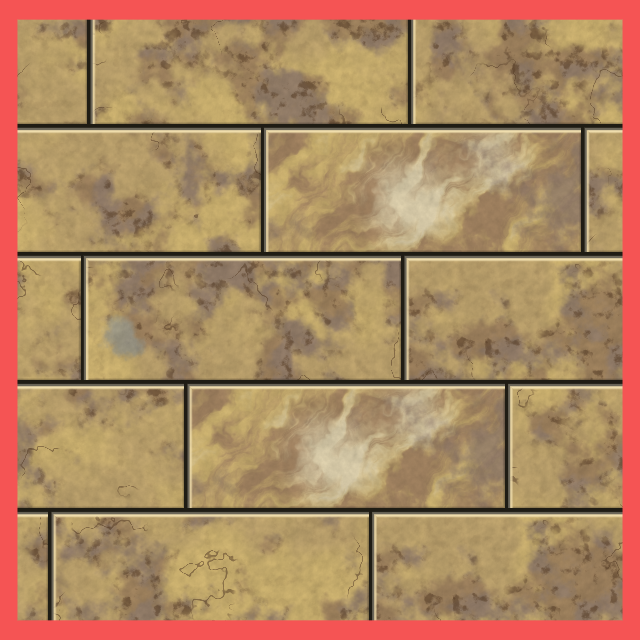
Write a WebGL 1 fragment shader that draws this texture.

```glsl
precision highp float;
// Weathered sandstone bricks in staggered rows with bevelled joints, inside a flat coral frame.

uniform vec2 u_resolution;

#define BRICK_SIZE vec2(0.5010, 0.2001)
#define FIRST_ROW -0.0060
#define FRAME_HALF vec2(0.4727, 0.4693)
#define DARK_END 0.0056
#define GREY_END 0.0092
#define LIGHT_END 0.0142
#define SHADE_WIDTH 0.0045
#define STAIN_AMOUNT 0.85
#define SPECK_AMOUNT 0.62
#define GRAIN_AMOUNT 0.14

const vec3 FRAME = vec3(0.96, 0.33, 0.33);
const vec3 STONE = vec3(0.71, 0.61, 0.41);
const vec3 GOLD = vec3(0.77, 0.67, 0.42);
const vec3 PALE = vec3(0.82, 0.77, 0.64);
const vec3 STAIN = vec3(0.57, 0.46, 0.34);
const vec3 MAUVE = vec3(0.52, 0.44, 0.39);
const vec3 RUST = vec3(0.35, 0.25, 0.16);
const vec3 SLATE = vec3(0.56, 0.56, 0.52);
const vec3 JOINT_DARK = vec3(0.12, 0.11, 0.08);
const vec3 JOINT_GREY = vec3(0.42, 0.40, 0.35);
const vec3 JOINT_LIGHT = vec3(0.95, 0.88, 0.69);

float hash(vec2 p) {
  return fract(sin(dot(p, vec2(127.1, 311.7))) * 43758.5);
}

float noise(vec2 p) {
  vec2 i = floor(p), f = fract(p);
  f = f * f * (3.0 - 2.0 * f);
  return mix(mix(hash(i), hash(i + vec2(1.0, 0.0)), f.x),
             mix(hash(i + vec2(0.0, 1.0)), hash(i + 1.0), f.x), f.y);
}

float fbm(vec2 p) {
  float sum = 0.0, amp = 0.5;
  for (int i = 0; i < 5; i++) {
    sum += amp * noise(p);
    p = mat2(1.6, 1.2, -1.2, 1.6) * p + 3.7;
    amp *= 0.5;
  }
  return sum / 0.97;
}

// Soft round spot; brick coordinates are stretched to true proportions
float spot(vec2 p, vec2 centre, float radius) {
  vec2 d = (p - centre) * vec2(2.5, 1.0) / radius;
  return exp(-dot(d, d));
}

// Left joint of the brick that starts inside each row
float rowOffset(float row) {
  return row < 0.5 ? 0.1365 : row < 1.5 ? 0.4075 : row < 2.5 ? 0.1260 : row < 3.5 ? 0.2880 : 0.0755;
}

// Cloudy brown stone with a white diagonal bloom
vec3 marble(vec2 p, vec2 q) {
  vec2 warp = vec2(fbm(q * 2.5), fbm(q * 2.5 + 8.0)) - 0.5;
  vec2 v = q + warp * 0.7;
  float streak = fbm(vec2(v.x + v.y, (v.y - v.x) * 0.4) * vec2(4.5, 4.0));
  vec3 c = mix(STAIN * 1.06, GOLD, smoothstep(0.3, 0.68, streak));
  float bloom = spot(p, vec2(0.44, 0.58), 0.42) + 0.75 * spot(p, vec2(0.72, 0.22), 0.35);
  c = mix(c, PALE, smoothstep(0.5, 0.9, bloom * 0.55 + streak * 0.75));
  float bruise = spot(p, vec2(0.93, 0.55), 0.42) * 0.4 + fbm(q * 6.0) * 0.75;
  return mix(c, MAUVE, 0.75 * smoothstep(0.45, 0.75, bruise));
}

// Golden stone with stains whose layout depends on the brick
vec3 sandstone(vec2 p, vec2 q, vec2 id, float rusty, float sloped) {
  vec2 centre = vec2(0.25, 0.3) + vec2(0.5, 0.45) * vec2(hash(id + 4.0), hash(id + 9.0));
  float blotch = 0.24 * spot(p, centre, 0.4);
  float crust = 0.26 * smoothstep(0.6, 0.0, p.y) + 0.25 * spot(p, vec2(0.63, 0.7), 0.2);
  float slope = 0.3 * smoothstep(-0.08, 0.2, p.y + 0.55 * p.x - 0.72) - 0.06;
  float bias = mix(mix(blotch, crust, rusty), slope, sloped);
  float cloud = fbm(q * 4.0);
  float stain = smoothstep(0.48, 0.74, cloud + bias);
  vec3 c = mix(STONE, GOLD, smoothstep(0.35, 0.65, fbm(q * 1.8 + 5.0)));
  c = mix(c, mix(STAIN, MAUVE, smoothstep(0.4, 0.62, fbm(q * 5.0 + 11.0))), STAIN_AMOUNT * stain);
  float speck = smoothstep(0.54, 0.73, fbm(q * 13.0 + 2.0));
  c = mix(c, RUST, SPECK_AMOUNT * speck * (0.12 + 0.88 * stain));
  // Hairline cracks
  float crack = 1.0 - smoothstep(0.002, 0.009, abs(fbm(q * 2.2 + 7.0) - 0.5));
  return mix(c, RUST, 0.55 * crack * smoothstep(0.55, 0.68, noise(q * 3.0 + 21.0)));
}

void main() {
  vec2 uv = gl_FragCoord.xy / u_resolution;
  float px = 0.75 / min(u_resolution.x, u_resolution.y);

  // Brick layout, counted from the top
  float down = 1.0 - uv.y - FIRST_ROW;
  float row = floor(down / BRICK_SIZE.y);
  float along = uv.x - rowOffset(row);
  vec2 id = vec2(floor(along / BRICK_SIZE.x), row);
  vec2 d = vec2(along, down) - id * BRICK_SIZE;
  vec2 p = d / BRICK_SIZE;

  // Kind of stone; bricks of a kind share their pattern
  float odd = mod(row, 2.0);
  float first = 1.0 - step(0.5, abs(id.x));
  float marbled = odd * first;
  float rusty = (1.0 - odd) * first * step(row, 2.5);
  float sloped = (1.0 - odd) * step(0.5, id.x) * step(1.5, row);
  vec2 seed = sloped > 0.5 ? vec2(1.0, 2.0) : id;
  vec2 q = p * vec2(2.5, 1.0) + (marbled > 0.5 ? vec2(17.0, 5.0) : seed * vec2(13.7, 9.3) + 31.0);
  vec3 col = marbled > 0.5 ? marble(p, q) : sandstone(p, q, seed, rusty, sloped);

  // Blue-grey worn patch and fine grain
  float worn = rusty * step(1.5, row) * spot(p, vec2(0.13, 0.67), 0.2);
  col = mix(col, SLATE, 0.8 * smoothstep(0.45, 0.7, worn * 0.5 + fbm(q * 9.0) * 0.5));
  col *= 1.0 + GRAIN_AMOUNT * (fbm(q * 24.0) - 0.5) + 0.14 * (fbm(q * 10.0 + 40.0) - 0.5);

  // Shaded far edges, then light, grey and dark bands of the joint
  vec2 rest = BRICK_SIZE - d;
  col *= mix(0.72, 1.0, smoothstep(0.0, SHADE_WIDTH, min(rest.x, rest.y)));
  float edge = min(d.x * 1.12, d.y);
  float lit = d.y < d.x ? 0.95 : 0.75;
  col = mix(col, JOINT_LIGHT, lit * (1.0 - smoothstep(LIGHT_END - 0.003, LIGHT_END + px, edge)));
  col = mix(col, JOINT_GREY, 1.0 - smoothstep(GREY_END - px, GREY_END + px, edge));
  col = mix(col, JOINT_DARK, 1.0 - smoothstep(DARK_END - px, DARK_END + px, edge));

  // Frame
  vec2 outside = abs(uv - 0.5) - FRAME_HALF;
  col = mix(col, FRAME, smoothstep(-px, px, max(outside.x, outside.y)));
  gl_FragColor = vec4(col, 1.0);
}
```
